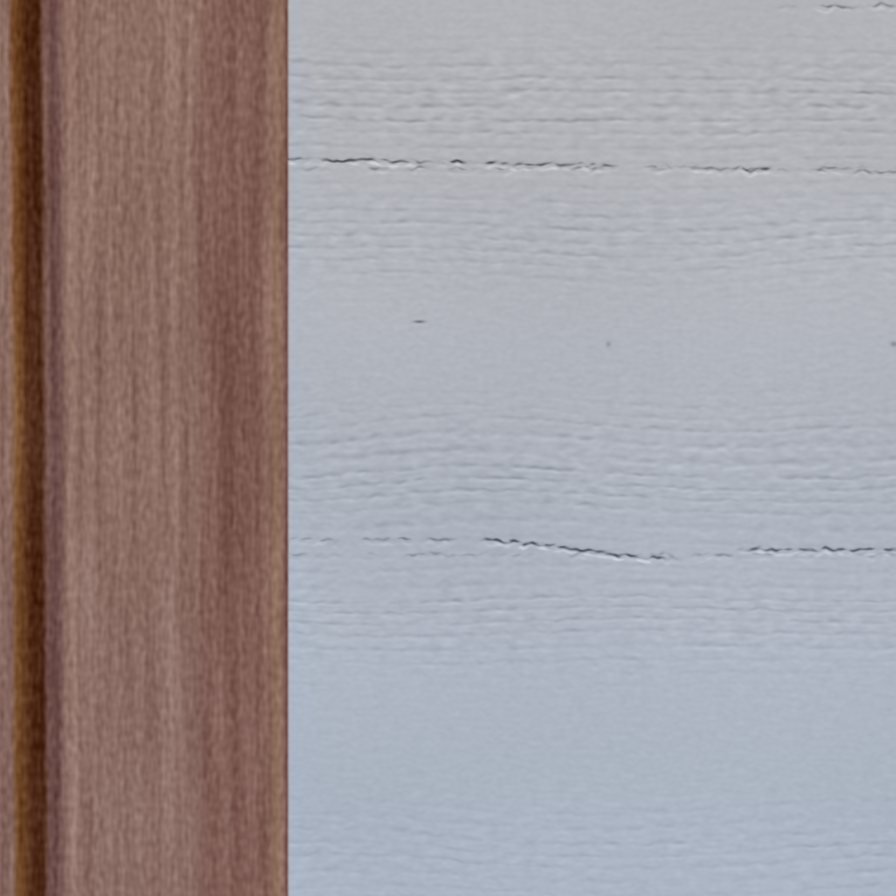
A WebGL 1 fragment shader for this texture:

```glsl
precision highp float;
// Weathered white painted boards beside a brown grooved timber post.

uniform vec2 u_resolution;

vec2 randomGradient(vec2 cell) {
  vec2 h = vec2(dot(cell, vec2(127.1, 311.7)), dot(cell, vec2(269.5, 183.3)));
  return fract(sin(h) * 43758.545) * 2.0 - 1.0;
}

float gradientNoise(vec2 p) {
  vec2 i = floor(p), f = fract(p);
  vec2 u = f * f * f * (f * (f * 6.0 - 15.0) + 10.0);
  float low = mix(dot(randomGradient(i), f),
                  dot(randomGradient(i + vec2(1.0, 0.0)), f - vec2(1.0, 0.0)), u.x);
  float high = mix(dot(randomGradient(i + vec2(0.0, 1.0)), f - vec2(0.0, 1.0)),
                   dot(randomGradient(i + 1.0), f - 1.0), u.x);
  return mix(low, high, u.y);
}

float bump(float x, float center, float width) {
  float d = (x - center) / width;
  return exp(-d * d);
}

float span(float x, float start, float end, float soft) {
  return smoothstep(start - soft, start + soft, x) * (1.0 - smoothstep(end - soft, end + soft, x));
}

// Vertical timber with a golden groove and a dark inner lip
vec3 timber(vec2 p) {
  float x = p.x + 0.003 * gradientNoise(vec2(p.x * 8.0, p.y * 5.0))
          + 0.0015 * gradientNoise(p * vec2(40.0, 70.0));
  float streaks = gradientNoise(vec2(x * 65.0, p.y * 2.5))
                + 0.9 * gradientNoise(vec2(x * 150.0, p.y * 7.0));
  float fibre = gradientNoise(p * vec2(190.0, 75.0)) + 0.6 * gradientNoise(p * vec2(110.0, 130.0));

  vec3 color = mix(vec3(0.535, 0.42, 0.39), vec3(0.55, 0.43, 0.385), p.y);
  float darkBoard = smoothstep(0.212, 0.236, x + 0.012 * gradientNoise(vec2(2.0, p.y * 4.0)));
  color = mix(color, vec3(0.49, 0.355, 0.325), darkBoard * 0.85);
  color -= 0.035 * bump(x, 0.262, 0.018) * bump(p.y, 0.47, 0.25);
  color = mix(color, vec3(0.55, 0.43, 0.365), 0.85 * span(x, 0.298, 0.318, 0.008));

  // Groove, wider and paler toward the top
  float grooveShift = 0.004 * (1.0 - p.y);
  float groove = span(x, 0.012 + grooveShift, 0.047 + grooveShift, 0.005);
  float depth = smoothstep(0.014, 0.036, x - grooveShift);
  vec3 grooveColor = mix(vec3(0.47, 0.31, 0.18), vec3(0.28, 0.14, 0.075), depth);
  color = mix(color, vec3(0.39, 0.26, 0.25), 0.85 * bump(x, 0.061, 0.010));
  color = mix(color, grooveColor, groove);
  color += vec3(0.04, 0.035, 0.03) * bump(x, 0.080, 0.007);
  color += vec3(0.075, 0.08, 0.08) * streaks + vec3(0.085, 0.085, 0.08) * fibre;
  return color - vec3(0.07, 0.09, 0.09) * bump(p.x, 0.320, 0.0025);
}

// Broken horizontal split: flaking dark chips with a lit lower lip
float split(vec2 p, float height, float coverage, float seed) {
  float y = p.y - height - 0.004 * gradientNoise(vec2(p.x * 28.0, seed))
          - 0.0045 * gradientNoise(vec2(p.x * 95.0, seed + 9.0));
  float presence = smoothstep(-0.12, 0.2, gradientNoise(vec2(p.x * 22.0, seed + 4.0)) + coverage);
  float chips = smoothstep(-0.28, 0.3, gradientNoise(vec2(p.x * 85.0, seed + p.y * 170.0)));
  return presence * (0.12 + chips) * (bump(y, 0.0, 0.0019) - 0.3 * bump(y, -0.005, 0.0025));
}

// Painted boards with raised, wavy grain
vec3 paintedBoards(vec2 p) {
  vec3 color = mix(vec3(0.675, 0.71, 0.765), vec3(0.70, 0.705, 0.725), smoothstep(0.0, 1.0, p.y));
  color += 0.025 * gradientNoise(p * vec2(3.0, 5.0));
  color += vec3(-0.005, 0.005, 0.015) * bump(p.x, 0.32, 0.025);

  float warped = p.y + 0.018 * gradientNoise(vec2(p.x * 3.2, p.y * 4.0))
               + 0.005 * sin(p.x * 11.0 + p.y * 9.0)
               + 0.003 * gradientNoise(p * vec2(30.0, 18.0))
               + 0.0025 * gradientNoise(p * vec2(75.0, 60.0));
  float bands = bump(p.y, 0.885, 0.06) + 0.75 * bump(p.y, 0.735, 0.05)
              + 0.9 * bump(p.y, 0.475, 0.07) + 0.75 * bump(p.y, 0.31, 0.055)
              + 0.45 * bump(p.y, 0.05, 0.06);
  float phase = warped * 66.0 + 0.7 * gradientNoise(vec2(2.0, warped * 22.0));
  float ridge = fract(phase);
  float furrow = bump(ridge, 0.5, 0.17) - 0.5 * bump(ridge, 0.22, 0.16);
  float wear = clamp(0.6 + 1.2 * gradientNoise(vec2(p.x * 13.0, warped * 50.0)), 0.1, 1.3);
  float flecks = clamp(0.75 + 1.7 * gradientNoise(p * vec2(68.0, 100.0)), 0.05, 1.7);
  color -= vec3(0.085, 0.083, 0.078) * bands * furrow * wear * flecks;
  color += 0.045 * gradientNoise(p * vec2(55.0, 150.0)) * (0.4 + bands);
  color += 0.022 * gradientNoise(p * vec2(130.0, 190.0));

  // Long flaking seams between growth rings
  float upper = split(p, 0.823 - 0.022 * (p.x - 0.32), 0.12, 3.0);
  upper *= 1.0 - 0.55 * smoothstep(0.62, 0.72, p.x);
  float slope = 0.398 - 0.021 * smoothstep(0.52, 0.76, p.x);
  float lower = split(p, slope, 0.3, 11.0) * span(p.x, 0.54, 0.75, 0.015);
  lower += 0.5 * split(p, 0.398, 0.1, 17.0) * span(p.x, 0.32, 0.54, 0.02);
  lower += 0.85 * split(p, 0.387, 0.4, 23.0) * span(p.x, 0.83, 1.02, 0.015);
  float faint = 0.4 * split(p, 0.381, 0.0, 31.0) + 0.6 * split(p, 0.812, -0.02, 37.0);
  color -= vec3(0.34, 0.34, 0.33) * (upper + lower + faint);

  // Isolated nicks in the paint
  float nicks = bump(p.x, 0.468, 0.006) * bump(p.y, 0.641, 0.0017)
              + 0.4 * bump(p.x, 0.679, 0.003) * bump(p.y, 0.616, 0.003)
              + 0.6 * bump(p.x, 0.998, 0.004) * bump(p.y, 0.616, 0.003)
              + 0.8 * split(p, 0.993, 0.0, 43.0) * smoothstep(0.85, 0.92, p.x);
  return color - 0.25 * nicks;
}

void main() {
  vec2 p = gl_FragCoord.xy / u_resolution;
  float soft = max(0.0022, 1.0 / u_resolution.x);
  float boardMask = smoothstep(0.3215 - soft, 0.3215 + soft, p.x);
  vec3 color = mix(timber(p), paintedBoards(p), boardMask);
  gl_FragColor = vec4(clamp(color, 0.0, 1.0), 1.0);
}
```
